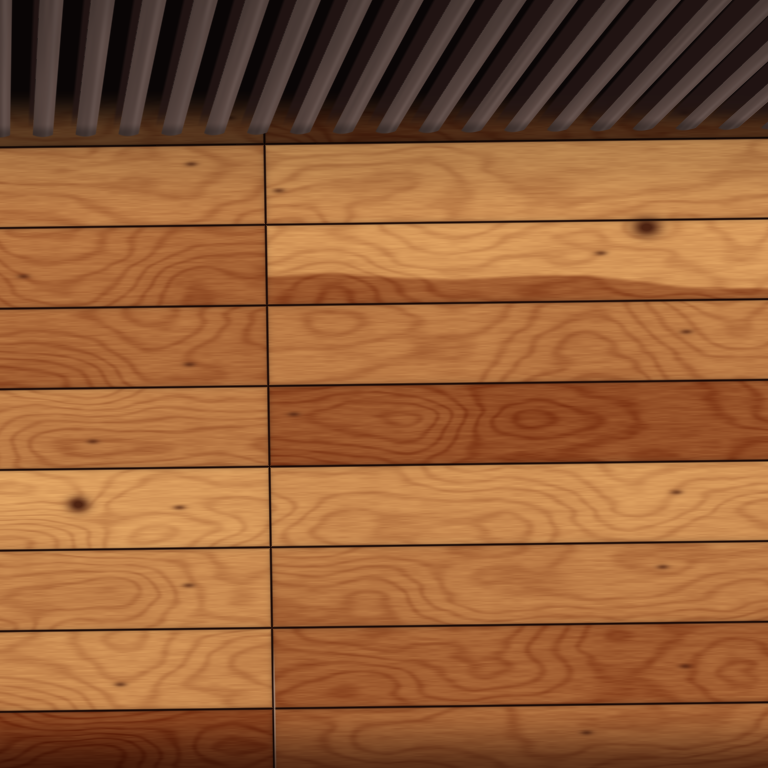
Reproduce this texture procedurally as a Shadertoy shader.

```glsl
// Warm timber plank wall in two columns, under a fan of dark ceiling slats.

float hash(vec2 p) {
    return fract(sin(dot(p, vec2(127.1, 311.7))) * 43758.5453);
}

float noise(vec2 p) {
    vec2 i = floor(p), f = fract(p);
    f = f * f * (3.0 - 2.0 * f);
    return mix(mix(hash(i), hash(i + vec2(1, 0)), f.x),
               mix(hash(i + vec2(0, 1)), hash(i + vec2(1, 1)), f.x), f.y);
}

// Soft elliptical falloff around a knot
float knot(vec2 p, vec2 centre, vec2 radius) {
    vec2 d = (p - centre) / radius;
    return exp(-dot(d, d));
}

// Lightness of each plank, bottom row first: left column, right column
const float TONES[18] = float[18](
    0.02, 0.40,  0.78, 0.34,  0.76, 0.60,  0.98, 0.87,  0.66, 0.17,
    0.42, 0.63,  0.46, 0.92,  0.66, 0.84,  0.50, 0.25);

vec3 plank(vec2 p, float row, float v, float side) {
    float seed = 60.0 * hash(vec2(row + 3.0, side * 7.0 + 1.0));
    float tone = TONES[int(clamp(row + 1.0, 0.0, 8.0)) * 2 + int(side)];

    // Knots, one in each column, which also bend the grain
    float bend = knot(p, vec2(0.102, 0.342), vec2(0.035, 0.022))
               + knot(p, vec2(0.842, 0.706), vec2(0.040, 0.022));
    float core = knot(p, vec2(0.102, 0.343), vec2(0.014, 0.010))
               + knot(p, vec2(0.842, 0.704), vec2(0.018, 0.012));

    // Contours of a stretched height field give the cathedral grain
    float h = 0.62 * noise(vec2(p.x * 5.5, v * 1.5) + seed)
            + 0.13 * noise(vec2(p.x * 13.0, v * 3.5) + seed * 1.7)
            + 0.22 * v + 0.12 * bend;
    float ring = 0.5 + 0.5 * sin(62.0 * h + 2.0 * noise(vec2(p.x * 28.0, v * 9.0) + seed));
    float fibre = noise(vec2(p.x * 26.0, v * 34.0) + seed);
    float pore = noise(vec2(p.x * 75.0, v * 60.0) + seed);

    tone += 0.32 * (h - 0.46) - 0.20 * ring * ring * ring + 0.05;
    tone += 0.14 * (fibre - 0.5) + 0.13 * (pore - 0.5);

    // Heartwood band along the lower edge of one board
    if (row == 5.0 && side > 0.5) {
        float edge = 0.34 - 0.75 * pow(max(p.x - 0.55, 0.0), 1.6) + 0.04 * sin(p.x * 19.0);
        tone -= 0.62 * (1.0 - smoothstep(edge - 0.03, edge + 0.03, v));
    }

    vec3 color = mix(vec3(0.51, 0.235, 0.10), vec3(0.83, 0.585, 0.345), tone);

    // Small dark fleck at a random place
    vec2 fleck = vec2(mix(side * 0.36, 0.34 + side * 0.6, hash(vec2(seed, 2.0))),
                      0.2 + 0.6 * hash(vec2(seed, 5.0)));
    core += 0.6 * knot(vec2(p.x, v), fleck, vec2(0.008, 0.03));
    return mix(color, vec3(0.25, 0.09, 0.04), clamp(core, 0.0, 0.9));
}

void mainImage(out vec4 fragColor, in vec2 fragCoord) {
    vec2 p = fragCoord / iResolution.xy;
    float px = 1.0 / iResolution.y;

    // Slightly tilted rows and a leaning seam between the columns
    float r = (p.y - 0.0125 * p.x - 0.073) / 0.105;
    float row = floor(r), v = r - row;
    float seam = p.x - 0.357 + 0.0155 * p.y;
    vec3 color = plank(p, row, v, step(0.0, seam));

    // Dark joints, softened by a faint shade around them
    float joint = min(v, 1.0 - v) * 0.105;
    float gap = min(joint, abs(seam));
    color *= 1.0 - 0.22 * exp(-gap / 0.003);
    color = mix(vec3(0.09, 0.03, 0.02), color, smoothstep(0.0013 - px, 0.0013 + px, gap));

    // Pale glint beside the lower end of the seam
    float glint = 1.0 - smoothstep(0.0, 0.0008 + px, abs(seam - 0.0018));
    color = mix(color, vec3(0.72, 0.62, 0.55), 0.65 * glint * (1.0 - smoothstep(0.10, 0.17, p.y)));

    // Light falls off at the floor and under the ceiling
    color *= mix(vec3(0.48, 0.40, 0.36), vec3(1.0), smoothstep(-0.02, 0.085, p.y));
    color *= 1.0 - 0.14 * smoothstep(0.70, 0.82, p.y);
    color *= mix(1.0, 0.58, step(7.0, row));
    color = mix(color, vec3(0.035, 0.018, 0.018), smoothstep(0.825, 0.885, p.y));

    // Eighteen slats spread out from the left as they rise
    float end = 0.821 + 0.0105 * p.x;
    float rise = (p.y - end) / (1.0 - end);
    float pitch = mix(0.0556, 0.067, rise);
    float u = fract(p.x / pitch + 0.5) - 0.5;
    float soft = px / pitch;

    // Side faces show more towards the right
    float depth = 0.05 + 0.42 * p.x;
    float reach = mod(-0.235 - u, 1.0);
    float flank = (1.0 - smoothstep(depth, depth + 0.08, reach)) * smoothstep(0.04, 0.22, rise);
    color = mix(color, vec3(0.14, 0.085, 0.08), flank * 0.85);

    // Lower faces with a lit edge and a darker cut end
    vec3 slat = vec3(0.34, 0.27, 0.25) * (0.98 + 0.35 * u);
    slat += 0.045 * exp(-pow((u - 0.10) / 0.06, 2.0));
    slat *= 0.95 + 0.10 * noise(vec2(p.x / pitch * 12.0, rise * 3.0));
    slat *= mix(0.72, 1.0, smoothstep(0.02, 0.10, rise)) * (1.0 - 0.12 * rise);
    float cover = 1.0 - smoothstep(0.235 - soft, 0.235 + soft, abs(u));
    cover *= smoothstep(-px, px, p.y - end - 0.05 * u * u);
    color = mix(color, slat, cover);

    fragColor = vec4(clamp(color, 0.0, 1.0), 1.0);
}
```
